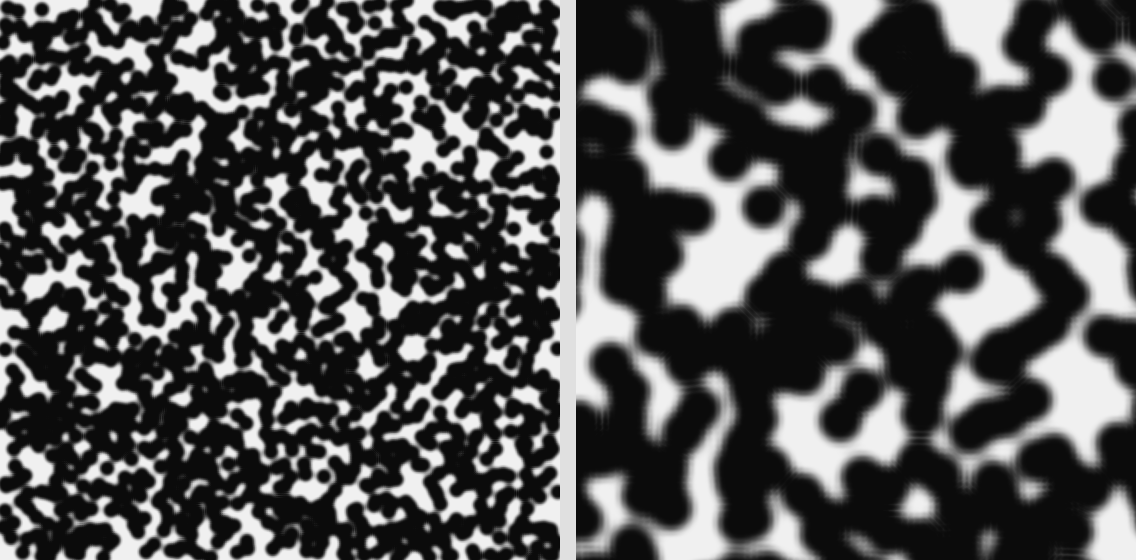
Left, the full canvas; right, a detail of the centre.
Reproduce this texture procedurally as a Shadertoy shader.

```glsl
// Soft white islands and filaments left between randomly scattered black discs.
// Discs come from a sparse cellular grid; the gaps are blurred with a small
// Gaussian kernel and then given a little contrast, which rounds every corner.

const float CELLS = 60.0;         // grid cells per canvas height
const float DISC_RADIUS = 0.8;    // in cells
const float DISC_CHANCE = 0.5;    // share of cells that hold a disc
const float EDGE_SOFTNESS = 0.1;  // in cells
const float BLUR_STEP = 0.0036;   // in canvas heights
const float BLUR_SIGMA = 0.0046;  // in canvas heights
const vec3 INK = vec3(0.043);
const vec3 PAPER = vec3(0.94);

// Three random values per cell: disc centre and presence
vec3 hash3(vec2 cell) {
    vec3 p = fract(cell.xyx * vec3(0.1031, 0.1030, 0.0973));
    p += dot(p, p.yxz + 33.33);
    return fract((p.xxy + p.yzz) * p.zyx);
}

// Distance in cells to the nearest disc centre; only cells on the canvas count
float nearestCentre(vec2 p, vec2 gridSize) {
    vec2 home = floor(p);
    float nearest = 4.0;
    for (int y = -1; y <= 1; y++) {
        for (int x = -1; x <= 1; x++) {
            vec2 cell = home + vec2(x, y);
            vec3 random = hash3(cell + 17.0);
            bool onCanvas = all(greaterThanEqual(cell, vec2(0.0)))
                         && all(lessThan(cell, gridSize));
            if (onCanvas && random.z < DISC_CHANCE) {
                nearest = min(nearest, length(cell + random.xy - p));
            }
        }
    }
    return nearest;
}

// 1 in the gaps, 0 under a disc
float gapMask(vec2 uv, vec2 canvas, float radius, float softness) {
    float d = nearestCentre(uv * CELLS, canvas * CELLS) - radius;
    return smoothstep(-softness, softness, d);
}

// Gaussian average of the gaps around a point
float blurredGaps(vec2 uv, vec2 canvas, float stepSize, float sigma) {
    float sum = 0.0;
    float total = 0.0;
    for (int y = -2; y <= 2; y++) {
        for (int x = -2; x <= 2; x++) {
            vec2 offset = vec2(x, y) * stepSize;
            float weight = exp(-0.5 * dot(offset, offset) / (sigma * sigma));
            sum += weight * gapMask(uv + offset, canvas, DISC_RADIUS, EDGE_SOFTNESS);
            total += weight;
        }
    }
    return sum / total;
}

void mainImage(out vec4 fragColor, in vec2 fragCoord) {
    vec2 canvas = iResolution.xy / iResolution.y;
    vec2 uv = fragCoord / iResolution.y;
    float gaps = blurredGaps(uv, canvas, BLUR_STEP, BLUR_SIGMA);
    float light = smoothstep(0.06, 0.92, gaps);
    fragColor = vec4(mix(INK, PAPER, light), 1.0);
}
```
